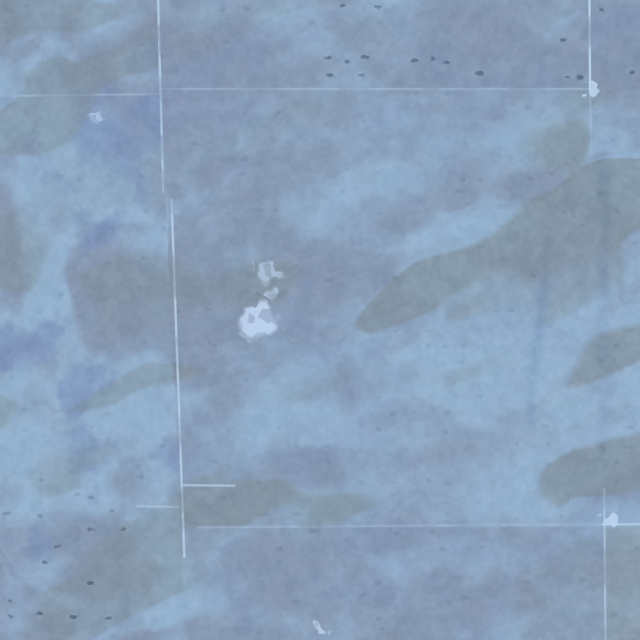
Write a Shadertoy shader that draws this texture.

```glsl
vec2 hash2(vec2 p) {
    vec3 q = fract(p.xyx * vec3(0.1031, 0.1030, 0.0973));
    q += dot(q, q.yzx + 33.33);
    return fract((q.xx + q.yz) * q.zy);
}

// Cellular noise with soft borders: each cell blends its own random value
float cells(vec2 p) {
    vec2 id = floor(p), f = p - id;
    float sum = 0.0, total = 0.0;
    for (int y = -1; y <= 1; y++)
    for (int x = -1; x <= 1; x++) {
        vec2 o = vec2(x, y);
        vec2 d = o + hash2(id + o) - f;
        float w = exp(-6.0 * dot(d, d));
        sum += w * hash2(id + o + 57.0).x;
        total += w;
    }
    return sum / total;
}

float clouds(vec2 p) {
    float sum = 0.0, amp = 0.5;
    for (int i = 0; i < 4; i++) {
        sum += amp * cells(p);
        p = mat2(0.9, 0.44, -0.44, 0.9) * p * 2.1 + 7.3;
        amp *= 0.5;
    }
    return sum / 0.9375;
}

float segment(vec2 p, vec2 a, vec2 b) {
    vec2 d = b - a;
    return length(p - a - d * clamp(dot(p - a, d) / dot(d, d), 0.0, 1.0));
}

float seam(vec2 p, vec2 a, vec2 b) {
    float soft = max(0.0028, 1.2 / iResolution.y);
    return 1.0 - smoothstep(0.0004, 0.0004 + soft, segment(p, a, b));
}

float spot(vec2 p, vec2 center, float radius) {
    return 1.0 - smoothstep(0.75, 1.1, length(p - center) / radius);
}

void mainImage(out vec4 fragColor, in vec2 fragCoord) {
    vec2 uv = fragCoord / iResolution.xy;
    float grain = cells(uv * 150.0) - 0.5;
    float mottle = clouds(uv * 13.0 + 3.0);
    vec2 warp = vec2(cells(uv * 9.0), cells(uv * 9.0 + 40.0)) - 0.5;

    // Slab regions
    float left = 1.0 - smoothstep(-0.004, 0.004, uv.x - mix(0.289, 0.247, uv.y));
    float top = smoothstep(0.857, 0.865, uv.y) * (1.0 - left);
    float bottom = 1.0 - smoothstep(0.172, 0.182, uv.y);
    float middle = (1.0 - left) * (1.0 - top) * (1.0 - bottom);

    // Slanted washes on the main slab, rounder mottling on the left
    vec2 slanted = mat2(0.94, -0.34, 0.34, 0.94) * uv + warp * 0.05;
    float wash = clouds(slanted * vec2(4.5, 12.0) + 11.0);
    float tone = mix(wash, clouds(uv * 8.0 + warp + 21.0), max(left, 0.35));
    tone = 0.5 + (tone - 0.5) * 1.9 + (mottle - 0.5) * 0.8;
    tone += 0.14 * left - 0.14 * top - 0.17 * bottom;
    tone += middle * mix(-0.22, 0.16, smoothstep(0.38, 0.7, uv.x - 0.25 * (uv.y - 0.4)));
    vec3 color = mix(vec3(0.525, 0.59, 0.69), vec3(0.575, 0.69, 0.80), smoothstep(0.05, 0.95, tone));

    // Blue shadows on the left, ochre streaks along the washes
    float blue = smoothstep(0.54, 0.75, clouds(uv * 10.0 + 80.0));
    color = mix(color, vec3(0.48, 0.57, 0.73), blue * (0.15 + 0.5 * left));
    float ochre = smoothstep(0.54, 0.76, cells(slanted * vec2(6.0, 16.0) + 32.0));
    color = mix(color, vec3(0.50, 0.56, 0.60), ochre * (0.2 + 0.45 * middle + 0.25 * left));
    color = mix(color, vec3(0.55, 0.62, 0.67), 0.5 * bottom * smoothstep(0.942, 0.948, uv.x));

    // Faint upright smears and fine grain
    float smear = 1.0 - smoothstep(0.0, 0.014, segment(uv + warp * 0.012, vec2(0.832, 0.34), vec2(0.852, 0.62)));
    smear += 0.7 * (1.0 - smoothstep(0.0, 0.022, segment(uv + warp * 0.02, vec2(0.945, 0.3), vec2(0.94, 0.78))));
    color -= smear * vec3(0.035, 0.035, 0.02) * (0.4 + mottle);
    color += grain * 0.025 + (cells(uv * 60.0) - 0.5) * 0.03;

    // Sparse dark pits near the top and the lower left
    vec2 pitId = floor(uv * 38.0);
    vec2 pitPos = fract(uv * 38.0) - 0.3 - 0.4 * hash2(pitId);
    float pitArea = max(top * step(0.5, uv.x), left * (1.0 - smoothstep(0.1, 0.3, uv.y)));
    float pit = step(0.87, hash2(pitId + 9.0).x) * (1.0 - smoothstep(0.06, 0.2, length(pitPos * vec2(0.7, 1.2)) + grain * 0.15));
    color -= pit * (0.03 + 0.12 * pitArea);

    // Chalky joints, worn unevenly
    float worn = smoothstep(0.2, 0.65, cells(uv * 32.0 + 5.0));
    float joint = 0.85 * seam(uv, vec2(0.247, 1.0), vec2(0.255, 0.70));
    joint += 0.85 * seam(uv, vec2(0.268, 0.688), vec2(0.288, 0.13));
    joint += seam(uv, vec2(0.921, 1.0), vec2(0.922, 0.86));
    joint += 0.3 * seam(uv, vec2(0.922, 0.86), vec2(0.924, 0.76));
    joint += 0.6 * seam(uv, vec2(0.944, 0.235), vec2(0.946, 0.0));
    joint += 0.35 * seam(uv, vec2(0.25, 0.861), vec2(0.92, 0.861));
    joint += 0.35 * seam(uv, vec2(0.0, 0.85), vec2(0.25, 0.853));
    joint += mix(0.3, 0.8, step(0.94, uv.x)) * seam(uv, vec2(0.31, 0.176), vec2(1.0, 0.181));
    joint += 0.7 * seam(uv, vec2(0.288, 0.242), vec2(0.366, 0.241));
    joint += 0.5 * seam(uv, vec2(0.215, 0.209), vec2(0.28, 0.208));
    color = mix(color, vec3(0.72, 0.82, 0.92), min(joint, 1.0) * (0.45 + 0.55 * worn));

    // White splashes with ragged rims
    vec2 ragged = uv + (vec2(cells(uv * 70.0), cells(uv * 70.0 + 30.0)) - 0.5) * 0.018;
    float splash = 0.6 * spot(ragged, vec2(0.419, 0.577), 0.019);
    splash += 0.65 * spot(ragged, vec2(0.422, 0.541), 0.013);
    splash += 0.85 * spot(ragged, vec2(0.406, 0.496), 0.030);
    splash += 0.6 * spot(ragged, vec2(0.154, 0.815), 0.012);
    splash += 0.7 * spot(ragged, vec2(0.502, 0.016), 0.009);
    splash += 0.8 * spot(ragged, vec2(0.925, 0.861), 0.009);
    splash += 0.8 * spot(ragged, vec2(0.949, 0.19), 0.010);
    color = mix(color, vec3(0.76, 0.85, 0.96), min(splash, 1.0) * (0.5 + 0.5 * smoothstep(0.3, 0.6, cells(uv * 85.0))));

    fragColor = vec4(clamp(color, 0.0, 1.0), 1.0);
}
```
